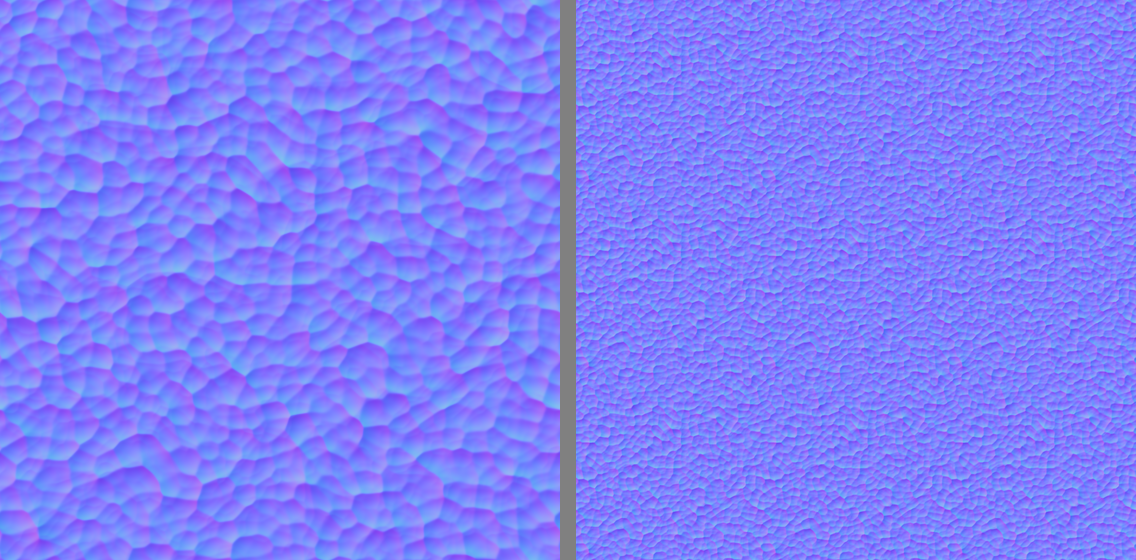
Left, the tile; right, the same tile 3 across and 3 down.
Reproduce this texture map procedurally as a WebGL 2 fragment shader.

```glsl
#version 300 es
precision highp float;
// Tiling normal map of pebbled leather: soft domes of mixed size with creases between them.

uniform vec2 u_resolution;
out vec4 fragColor;

const float TAU = 6.2831853;
const vec2 RELIEF = vec2(0.41, 0.57);   // slope strength across and up

// Three random values per cell
vec3 hash3(vec2 cell, float seed) {
    vec3 q = vec3(dot(cell, vec2(127.1, 311.7)),
                  dot(cell, vec2(269.5, 183.3)),
                  dot(cell, vec2(419.2, 371.9)));
    return fract(sin(q + seed) * 43758.545);
}

// Slope of a smooth cellular height field, wrapped after `count` cells.
// Each dome is a paraboloid; `sharpness` sets how tightly neighbours meet,
// `sizeSpread` lets some domes rise above and grow over the others.
vec2 domeSlope(vec2 uv, vec2 count, float sharpness, float sizeSpread, float seed) {
    vec2 p = uv * count;
    vec2 base = floor(p);
    vec2 slope = vec2(0.0);
    float total = 0.0;
    for (int y = -2; y <= 2; y++) {
        for (int x = -2; x <= 2; x++) {
            vec2 cell = base + vec2(x, y);
            vec3 rnd = hash3(mod(cell, count), seed);
            vec2 offset = p - cell - mix(vec2(0.04), vec2(0.96), rnd.xy);
            float height = sizeSpread * rnd.z - dot(offset, offset);
            float weight = exp(sharpness * height);
            slope -= weight * offset;
            total += weight;
        }
    }
    return slope / total;
}

// Periodic bending that varies the grain density and direction
vec2 bend(vec2 uv, float amount) {
    vec2 a = sin(TAU * (uv.yx * vec2(2.0, 3.0) + uv * vec2(1.0, -1.0)) + vec2(0.7, 2.1));
    vec2 b = sin(TAU * (uv.yx * vec2(5.0, 4.0) - uv * vec2(2.0, 3.0)) + vec2(4.2, 1.3));
    return uv + amount * (a + 0.5 * b);
}

// Pack a slope as a normal colour, with green growing downwards
vec3 normalColor(vec2 slope, vec2 relief) {
    vec3 normal = normalize(vec3(slope * relief * vec2(-1.0, 1.0), 1.0));
    return 0.5 + 0.5 * normal;
}

void main() {
    vec2 uv = gl_FragCoord.xy / u_resolution;
    vec2 p = bend(uv, 0.008);

    // Main grain, broad swells and faint inner facets
    vec2 slope = domeSlope(p, vec2(29.0, 32.0), 10.0, 0.22, 1.7);
    slope += 0.35 * domeSlope(p, vec2(13.0, 14.0), 22.0, 0.25, 5.3);
    slope += 0.25 * domeSlope(p, vec2(46.0, 48.0), 7.0, 0.15, 9.1);

    fragColor = vec4(normalColor(slope, RELIEF), 1.0);
}
```
